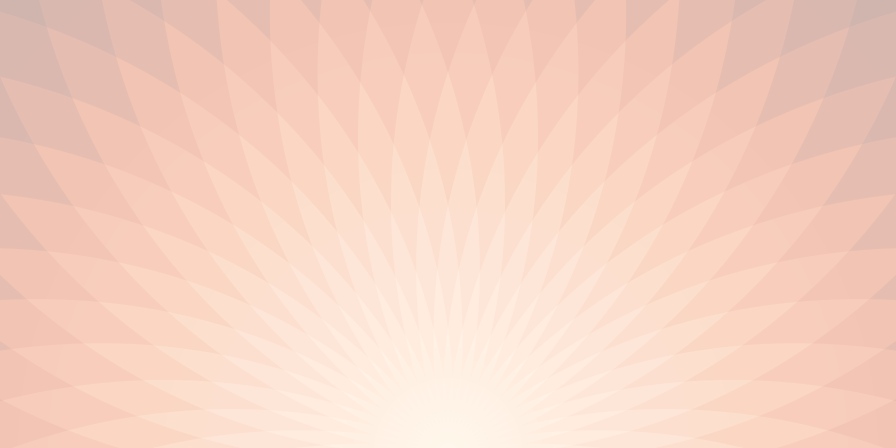
Reproduce this background procedurally as a Shadertoy shader.

```glsl
// Peach sunburst of overlapping translucent petals fanning out from the bottom centre.

#define PETALS 54.0         // petals in a full turn
#define CENTRE_Y -0.01      // fan centre, in canvas heights
#define TIP_RADIUS 0.849    // radius of a row of tips on the vertical axis
#define ROW_SPAN 0.31       // radial distance over two rows of tips
#define CORE_PINCH 0.02     // crowding of the rows near the centre
#define PETAL_CONTRAST 0.14 // tonal shift per overlapping petal
#define EDGE_PIXELS 1.0     // width of the smoothed petal edges

const float TAU = 6.2831853;
const int STOPS = 8;

// Radial colour ramp, from the warm core to the dusky corners
const float stopRadius[STOPS] = float[](0.0, 0.25, 0.5, 0.7, 0.86, 1.0, 1.23, 1.43);
const vec3 stopColour[STOPS] = vec3[](
    vec3(1.00, 0.97, 0.925),
    vec3(1.00, 0.93, 0.88),
    vec3(0.99, 0.885, 0.82),
    vec3(0.98, 0.84, 0.765),
    vec3(0.97, 0.80, 0.73),
    vec3(0.95, 0.77, 0.705),
    vec3(0.875, 0.73, 0.69),
    vec3(0.815, 0.71, 0.685));

vec3 glowRamp(float radius) {
    vec3 colour = stopColour[0];
    for (int i = 1; i < STOPS; i++) {
        float blend = (radius - stopRadius[i - 1]) / (stopRadius[i] - stopRadius[i - 1]);
        colour = mix(colour, stopColour[i], clamp(blend, 0.0, 1.0));
    }
    return colour;
}

// floor() whose steps are softened over the given width
float softFloor(float x, float width) {
    float nearest = floor(x + 0.5);
    return nearest - 1.0 + clamp((x - nearest) / width + 0.5, 0.0, 1.0);
}

void mainImage(out vec4 fragColor, in vec2 fragCoord) {
    vec2 p = (fragCoord - vec2(0.5 * iResolution.x, 0.0)) / iResolution.y;
    p.y -= CENTRE_Y;
    float radius = max(length(p), 0.001);

    // Angle and petal half-width, both measured in petal spacings
    float angle = atan(p.x, p.y) * PETALS / TAU;
    float pinch = CORE_PINCH * (1.0 / radius - 1.0 / TIP_RADIUS);
    float halfWidth = (TIP_RADIUS - radius + pinch) / ROW_SPAN;

    // Count the petals covering this point
    vec2 slope = vec2(PETALS / (TAU * radius), 1.0 / ROW_SPAN);
    float edge = min(EDGE_PIXELS * length(slope) / iResolution.y, 1.0);
    float overlap = softFloor(halfWidth + angle, edge)
                  + softFloor(halfWidth - angle, edge) + 1.0;

    // Each extra petal pulls the tone towards the core
    float contrast = PETAL_CONTRAST * smoothstep(0.0, 0.35, radius);
    float tone = radius + contrast * (2.0 * halfWidth - overlap);
    fragColor = vec4(glowRamp(tone), 1.0);
}
```
